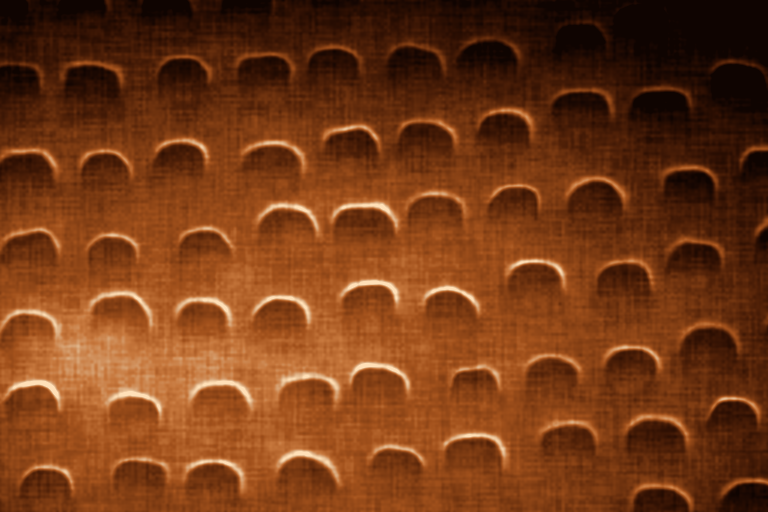
This texture is drawn by a WebGL 2 fragment shader. Its source:

```glsl
#version 300 es
precision highp float;
// Hammered copper sheet: uneven rows of raised arched dimples in warm side light.
uniform vec2 u_resolution;
out vec4 outColor;

// Layout, in canvas heights
const float ROW_PITCH = 0.156;
const float ROW_START = 0.512;
const float ROW_ARC = 0.00195;              // rows climb towards the right
const vec2 COLUMN_START = vec2(0.092, 0.02);   // at bottom, top
const vec2 COLUMN_PITCH = vec2(0.172, 0.154);  // at bottom, top
const vec2 JITTER = vec2(0.24, 0.26);
const float DIMPLE_RADIUS = 0.056;

// Relief and light, in steps of the copper ramp
const float CREST_GAIN = 2.7;
const float HALO_GAIN = 0.75;
const float SHADE_GAIN = 1.35;
const float WEAVE_GAIN = 0.95;
const float PATINA_GAIN = 1.0;
const float LIGHT_PEAK = 4.35;
const vec2 LIGHT_CENTER = vec2(0.36, 0.30);
const vec2 LIGHT_FALLOFF = vec2(5.8, 7.2);

// Copper tones from shadow to glint
const vec3 COPPER[8] = vec3[8](
  vec3(0.06, 0.015, 0.005), vec3(0.18, 0.06, 0.01),
  vec3(0.32, 0.13, 0.03), vec3(0.49, 0.23, 0.07),
  vec3(0.64, 0.32, 0.11), vec3(0.78, 0.47, 0.24),
  vec3(0.86, 0.68, 0.51), vec3(1.0, 0.88, 0.72));

float hash(vec2 p) {
  return fract(sin(dot(p, vec2(127.1, 311.7))) * 43758.5453);
}

float noise(vec2 p) {
  vec2 i = floor(p), f = fract(p);
  f = f * f * (3.0 - 2.0 * f);
  return mix(mix(hash(i), hash(i + vec2(1, 0)), f.x),
             mix(hash(i + vec2(0, 1)), hash(i + vec2(1, 1)), f.x), f.y);
}

float fbm(vec2 p) {
  float sum = 0.0, gain = 0.5;
  for (int i = 0; i < 4; i++) {
    sum += gain * noise(p);
    p = p * 2.03 + 7.1;
    gain *= 0.5;
  }
  return sum;
}

vec3 copper(float tone) {
  float t = clamp(tone, 0.0, 6.999);
  int i = int(t);
  return mix(COPPER[i], COPPER[i + 1], t - float(i));
}

// Position on the sheet to column and row, and back
vec2 toGrid(vec2 p) {
  float column = (p.x - mix(COLUMN_START.x, COLUMN_START.y, p.y))
               / mix(COLUMN_PITCH.x, COLUMN_PITCH.y, p.y);
  return vec2(column, (p.y - ROW_START - ROW_ARC * column * column) / ROW_PITCH);
}

vec2 fromGrid(vec2 g) {
  float y = ROW_START + ROW_ARC * g.x * g.x + ROW_PITCH * g.y;
  return vec2(mix(COLUMN_START.x, COLUMN_START.y, y)
            + g.x * mix(COLUMN_PITCH.x, COLUMN_PITCH.y, y), y);
}

// Tone change of one dimple: bright crest and halo on top, shadow below it
float dimple(vec2 q, float strength, float wear) {
  vec2 a = pow(abs(q) + 1e-4, vec2(2.5));
  float d = pow(a.x + a.y, 0.4) - 1.0;
  float up = smoothstep(-0.25, 0.95, (q.y + 0.22 * q.x) / (length(q) + 0.01));
  float inside = 1.0 - smoothstep(-0.2, 0.0, d);
  float crest = exp(-pow(d / 0.12, 2.0)) * up * mix(0.65, 1.2, wear);
  float halo = exp(-max(d, 0.0) / 0.22) * (1.0 - inside) * up;
  float shade = inside * smoothstep(-1.0, 0.75, q.y);
  float foot = exp(-pow(d / 0.28, 2.0)) * (1.0 - up);
  return strength * (CREST_GAIN * crest + HALO_GAIN * halo)
       - SHADE_GAIN * shade - 0.28 * foot;
}

void main() {
  vec2 p = gl_FragCoord.xy / u_resolution.y;
  vec2 uv = gl_FragCoord.xy / u_resolution;

  // Broad light with a pale sheen at the left
  vec2 away = uv - LIGHT_CENTER;
  float tone = LIGHT_PEAK - dot(LIGHT_FALLOFF, away * away);
  vec2 sheen = (uv - vec2(0.1, 0.3)) / vec2(0.27, 0.1);
  tone += 1.3 * exp(-dot(sheen, sheen)) * (0.5 + fbm(p * 9.0));

  // Dimples, slightly bent and unevenly worn
  vec2 bent = p + 0.010 * (vec2(noise(p * 24.0), noise(p * 24.0 + 40.0)) - 0.5);
  float wear = noise(p * 60.0);
  float fade = mix(0.3, 1.0, 1.0 - smoothstep(0.72, 1.02, uv.y));
  vec2 home = floor(toGrid(p) + 0.5);
  for (int y = -1; y <= 1; y++) {
    for (int x = -1; x <= 1; x++) {
      vec2 cell = home + vec2(x, y);
      vec2 rnd = vec2(hash(cell + 3.7), hash(cell + 19.3));
      vec2 center = fromGrid(cell + JITTER * (rnd - 0.5));
      float size = DIMPLE_RADIUS * mix(0.9, 1.14, hash(cell + 31.9));
      vec2 q = (bent - center) / (size * vec2(1.0, 0.88));
      tone += dimple(q, fade * mix(0.55, 1.1, hash(cell + 53.1)), wear);
    }
  }

  // Brushed cross weave and blotchy patina
  float weave = noise(p * vec2(170.0, 22.0)) + noise(p * vec2(22.0, 170.0)) - 1.0;
  float grain = noise(p * 150.0) - 0.5;
  tone += WEAVE_GAIN * (0.6 * weave + 0.5 * grain) + PATINA_GAIN * (fbm(p * 11.0) - 0.47);

  outColor = vec4(copper(tone), 1.0);
}
```
